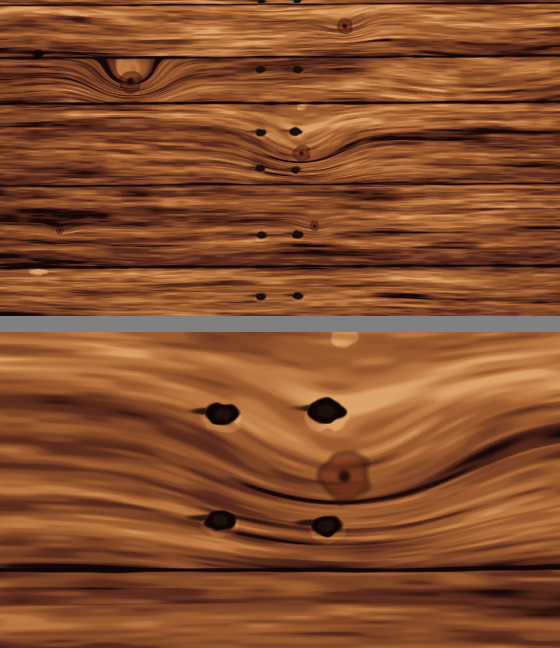
Top: the whole. Bottom: its middle third, enlarged.
Write a WebGL 1 fragment shader that draws this texture.

```glsl
precision highp float;
// Six weathered horizontal boards with dark gaps, two columns of nail holes and a few knots.
// Stretched noise forms the grain; each knot bends the grain coordinate into closed rings,
// and the resulting tone is mapped through a brown colour ramp under a soft overhead light.
uniform vec2 u_resolution;

// Heights and lengths are in canvas heights, origin at the lower left.
const vec3 SEAMS_LOW = vec3(0.153, 0.412, 0.671);
const vec3 SEAMS_HIGH = vec3(0.816, 0.983, 2.0);
const vec3 SEAM_WIDTHS_LOW = vec3(0.0042, 0.0025, 0.0042);
const vec3 SEAM_WIDTHS_HIGH = vec3(0.0034, 0.0024, 0.0);
const float SEAM_TILT = 0.004;
const vec3 NAILS_LOW = vec3(0.060, 0.258, 0.466);
const vec3 NAILS_HIGH = vec3(0.581, 0.779, 0.999);
const float NAIL_X = 0.828;
const float NAIL_GAP = 0.112;
const vec2 NAIL_SIZE = vec2(0.016, 0.0105);

const vec3 GAP = vec3(0.09, 0.03, 0.02);
const vec3 DEEP = vec3(0.36, 0.17, 0.11);
const vec3 BROWN = vec3(0.50, 0.27, 0.15);
const vec3 AMBER = vec3(0.61, 0.35, 0.18);
const vec3 GOLD = vec3(0.73, 0.46, 0.25);
const vec3 PALE = vec3(0.86, 0.63, 0.40);
const vec3 KNOT_RED = vec3(0.38, 0.15, 0.08);

float hash(vec2 p) {
  p = fract(p * vec2(0.1031, 0.1137));
  p += dot(p, p.yx + 33.33);
  return fract((p.x + p.y) * p.x * 7.31 + p.y * 41.7);
}

float noise(vec2 p) {
  vec2 i = floor(p), f = fract(p);
  f = f * f * (3.0 - 2.0 * f);
  return mix(mix(hash(i), hash(i + vec2(1, 0)), f.x),
             mix(hash(i + vec2(0, 1)), hash(i + vec2(1, 1)), f.x), f.y);
}

// Selects entry i of six values held in two vectors.
float pick(vec3 low, vec3 high, float i) {
  return dot(low, vec3(equal(vec3(0, 1, 2), vec3(i))))
       + dot(high, vec3(equal(vec3(3, 4, 5), vec3(i))));
}

float seamDistance(vec2 p, float i) {
  float wobble = 0.003 * (noise(vec2(p.x * 7.0, i * 9.0)) - 0.5);
  return p.y - pick(SEAMS_LOW, SEAMS_HIGH, i) - SEAM_TILT * p.x - wobble;
}

float boardIndex(vec2 p) {
  float board = 0.0;
  for (int i = 0; i < 5; i++) board += step(0.0, seamDistance(p, float(i)));
  return board;
}

// Soft-edged ellipse, 1 inside; the edge is roughened by noise.
float blob(vec2 p, vec2 center, vec2 radius) {
  vec2 d = (p - center) / radius;
  float edge = 1.5 / (u_resolution.y * min(radius.x, radius.y));
  float rough = 0.35 * (noise(p * 110.0) - 0.5);
  return 1.0 - smoothstep(1.0 - edge, 1.0 + edge, length(d) + rough);
}

// Bends the grain around a knot on the same board and adds its red heart and dark core.
void knot(vec2 p, float board, vec2 center, float radius, float reach, float swirl,
          inout float grainY, inout float stain, inout float core) {
  vec2 d = p - center;
  float onBoard = 1.0 - step(0.5, abs(boardIndex(center) - board));
  vec2 q = d / (reach * vec2(1.5, 0.9));
  grainY += onBoard * swirl * exp(-dot(q, q));
  float r = length(d) / radius + 0.3 * (noise(p * 60.0) - 0.5);
  stain = max(stain, onBoard * (1.0 - smoothstep(0.7, 1.15, r)));
  float rim = 0.35 * smoothstep(0.25, 0.0, abs(r - 0.95));
  core = max(core, onBoard * max(rim, 0.85 * (1.0 - smoothstep(0.15, 0.45, r))));
}

vec3 woodRamp(float t) {
  vec3 c = mix(GAP, DEEP, smoothstep(0.06, 0.30, t));
  c = mix(c, BROWN, smoothstep(0.30, 0.43, t));
  c = mix(c, AMBER, smoothstep(0.43, 0.55, t));
  c = mix(c, GOLD, smoothstep(0.55, 0.68, t));
  return mix(c, PALE, smoothstep(0.68, 0.85, t));
}

void main() {
  vec2 p = gl_FragCoord.xy / u_resolution.y;
  float px = 1.0 / u_resolution.y;
  float board = boardIndex(p);

  // Grain coordinate: wavier on the upper boards, curled around knots.
  float wave = mix(0.018, 0.06, smoothstep(2.5, 3.5, board));
  float grainY = p.y + wave * (noise(vec2(p.x * 2.6, p.y * 7.0) + board * 13.7) - 0.5);
  float stain = 0.0, core = 0.0;
  knot(p, board, vec2(1.090, 0.917), 0.024, 0.050, 0.030, grainY, stain, core);
  knot(p, board, vec2(0.412, 0.741), 0.034, 0.085, 0.130, grainY, stain, core);
  knot(p, board, vec2(0.954, 0.514), 0.026, 0.110, 0.090, grainY, stain, core);
  knot(p, board, vec2(0.995, 0.284), 0.014, 0.035, 0.018, grainY, stain, core);
  knot(p, board, vec2(0.190, 0.271), 0.012, 0.030, 0.015, grainY, stain, core);

  // Overhead light, then grain from broad bands down to pores and dark splits.
  float side = (p.x * u_resolution.y / u_resolution.x - 0.52) * 2.0;
  float tone = mix(0.41, 0.63, p.y) - 0.10 * side * side + 0.03 * (hash(vec2(board, 5.0)) - 0.5);
  vec2 g = vec2(p.x, grainY) + board * vec2(5.3, 3.1);
  tone += 0.28 * (noise(g * vec2(1.4, 14.0)) - 0.5);
  tone += 0.32 * (noise(g * vec2(2.2, 48.0)) - 0.5);
  tone += 0.36 * (noise(g * vec2(7.0, 120.0)) - 0.5);
  tone += 0.22 * (noise(g * vec2(24.0, 230.0)) - 0.5);
  tone -= 0.24 * smoothstep(0.68, 0.92, noise(g * vec2(4.0, 85.0) + 40.0));

  // Gaps between boards, with a soft worn shade on both sides.
  float dark = 0.0;
  for (int i = 0; i < 5; i++) {
    float d = seamDistance(p, float(i));
    float width = pick(SEAM_WIDTHS_LOW, SEAM_WIDTHS_HIGH, float(i));
    width *= 0.65 + 0.7 * noise(vec2(p.x * 28.0, float(i) * 4.0));
    dark = max(dark, 1.0 - smoothstep(width - px, width + px, abs(d)));
    tone -= 0.16 * exp(-abs(d) * 110.0);
  }

  // Nail holes in two columns, each with a split trailing along the grain.
  float head = 0.0;
  for (int row = 0; row < 6; row++) {
    for (int col = 0; col < 2; col++) {
      vec2 id = vec2(float(row), float(col));
      vec2 jitter = (vec2(hash(id + 3.0), hash(id + 8.0)) - 0.5) * vec2(0.012, 0.007);
      vec2 c = vec2(NAIL_X + NAIL_GAP * id.y, pick(NAILS_LOW, NAILS_HIGH, id.x)) + jitter;
      vec2 size = NAIL_SIZE * (0.85 + 0.35 * hash(id + 21.0));
      dark = max(dark, blob(p, c, size));
      dark = max(dark, 0.8 * blob(p, c + vec2(-0.012, 0.003), vec2(0.022, 0.0035)));
      head = max(head, blob(p, c, size * 0.5));
      tone += 0.12 * blob(p, c - vec2(0.0, 0.006), size * 1.15);
    }
  }

  // Edge hole and pale chipped corners.
  dark = max(dark, blob(p, vec2(0.120, 0.828), vec2(0.017, 0.013)));
  tone += 0.30 * blob(p, vec2(0.120, 0.139), vec2(0.026, 0.010));
  tone += 0.18 * blob(p, vec2(0.954, 0.662), vec2(0.016, 0.011));

  vec3 color = woodRamp(tone);
  color = mix(color, KNOT_RED * (0.6 + 0.9 * tone), 0.72 * stain);
  color = mix(color, GAP, core);
  color = mix(color, GAP * 0.7, dark);
  color += head * vec3(0.05, 0.045, 0.04);
  gl_FragColor = vec4(color, 1.0);
}
```
